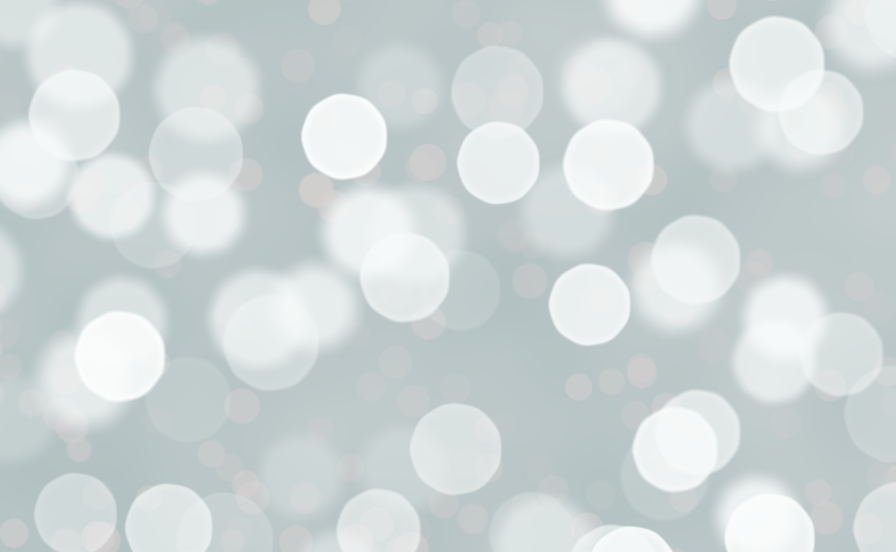
Write a WebGL 1 fragment shader that draws this background.

```glsl
precision highp float;
// Soft bokeh: pale overlapping light discs and small blush dots on a misty grey-green ground.

uniform vec2 u_resolution;

// Sizes are fractions of the canvas height.
const int SMALL_COUNT = 190;
const int BLURRED_COUNT = 31;
const int SHARP_COUNT = 34;
const float SMALL_RADIUS = 0.031;
const float BLURRED_RADIUS = 0.090;
const float SHARP_RADIUS = 0.083;
const float MARGIN = 0.06;
const float RIM_GAIN = 0.12;
const float IRIS_BLADES = 9.0;
const float IRIS_DEPTH = 0.008;

const vec3 GROUND_DARK = vec3(0.700, 0.755, 0.757);
const vec3 GROUND_LIGHT = vec3(0.775, 0.812, 0.815);
const vec3 BLUSH = vec3(0.835, 0.815, 0.815);
const vec3 MIST = vec3(0.945, 0.965, 0.962);
const vec3 GLOW = vec3(0.990, 0.995, 0.995);

vec3 hash3(float n) {
  vec3 h = fract(vec3(n) * vec3(0.1031, 0.1030, 0.0973));
  h += dot(h, h.yzx + 33.33);
  return fract((h.xxy + h.yzz) * h.zyx);
}

float cornerSlope(vec2 cell, vec2 offset) {
  vec2 gradient = hash3(cell.x * 17.0 + cell.y * 59.0 + 211.0).xy * 2.0 - 1.0;
  return dot(gradient, offset);
}

float gradientNoise(vec2 p) {
  vec2 i = floor(p);
  vec2 f = p - i;
  vec2 u = f * f * f * (f * (f * 6.0 - 15.0) + 10.0);
  vec2 e = vec2(1.0, 0.0);
  float low = mix(cornerSlope(i, f), cornerSlope(i + e, f - e), u.x);
  float high = mix(cornerSlope(i + e.yx, f - e.yx), cornerSlope(i + 1.0, f - 1.0), u.x);
  return mix(low, high, u.y);
}

// Random centre, spread a little beyond the canvas edges.
vec2 scatter(float id, float aspect) {
  vec2 spread = fract(id * vec2(0.7549, 0.5698) + 0.3 * hash3(id + 7.0).xy);
  return mix(vec2(-MARGIN), vec2(aspect, 1.0) + MARGIN, spread);
}

// Coverage of a faintly polygonal aperture disc.
float disc(vec2 offset, float radius, float inner, float outer) {
  float angle = atan(offset.y, offset.x + 1e-6);
  float iris = 1.0 + IRIS_DEPTH * cos(angle * IRIS_BLADES);
  return 1.0 - smoothstep(radius * inner, radius * outer, length(offset) * iris);
}

vec3 ground(vec2 p, float aspect) {
  float corner = 0.25 * p.x / aspect + 0.2 * p.y;
  float cloud = 0.7 * gradientNoise(p * 2.6) + 0.4 * gradientNoise(p * 6.0 + 9.0);
  return mix(GROUND_DARK, GROUND_LIGHT, clamp(0.2 + corner + cloud, 0.0, 1.0));
}

vec3 addSmallDots(vec3 color, vec2 p, float aspect) {
  for (int i = 0; i < SMALL_COUNT; i++) {
    float id = float(i) + 300.0;
    vec3 h = hash3(id);
    float radius = SMALL_RADIUS * mix(0.78, 1.08, h.x);
    float cover = disc(p - scatter(id, aspect), radius, mix(0.94, 0.72, h.z * h.z), 1.06);
    color = mix(color, BLUSH, cover * mix(0.1, 0.65, h.y));
  }
  return color;
}

vec3 addBlurredDiscs(vec3 color, vec2 p, float aspect) {
  for (int i = 0; i < BLURRED_COUNT; i++) {
    float id = float(i) + 40.0;
    vec3 h = hash3(id);
    float radius = BLURRED_RADIUS * mix(0.85, 1.1, h.x);
    float cover = disc(p - scatter(id, aspect), radius, mix(0.55, 0.8, h.z), 1.14);
    color = mix(color, mix(MIST, GLOW, h.y), cover * mix(0.25, 0.85, h.y));
  }
  return color;
}

vec3 addSharpDiscs(vec3 color, vec2 p, float aspect) {
  for (int i = 0; i < SHARP_COUNT; i++) {
    float id = float(i) + 120.0;
    vec3 h = hash3(id);
    float radius = SHARP_RADIUS * mix(0.9, 1.06, h.x);
    vec2 offset = p - scatter(id, aspect);
    float cover = disc(offset, radius, mix(0.97, 0.90, h.z), 1.03);
    float rim = smoothstep(0.75, 1.0, length(offset) / radius);
    float opacity = mix(0.14, 0.97, h.y) * (1.0 - RIM_GAIN + 1.2 * RIM_GAIN * rim);
    color = mix(color, mix(MIST, GLOW, h.y), cover * min(opacity, 1.0));
  }
  return color;
}

void main() {
  vec2 p = gl_FragCoord.xy / u_resolution.y;
  float aspect = u_resolution.x / u_resolution.y;
  vec3 color = ground(p, aspect);
  color = addSmallDots(color, p, aspect);
  color = addBlurredDiscs(color, p, aspect);
  color = addSharpDiscs(color, p, aspect);
  gl_FragColor = vec4(color, 1.0);
}
```
